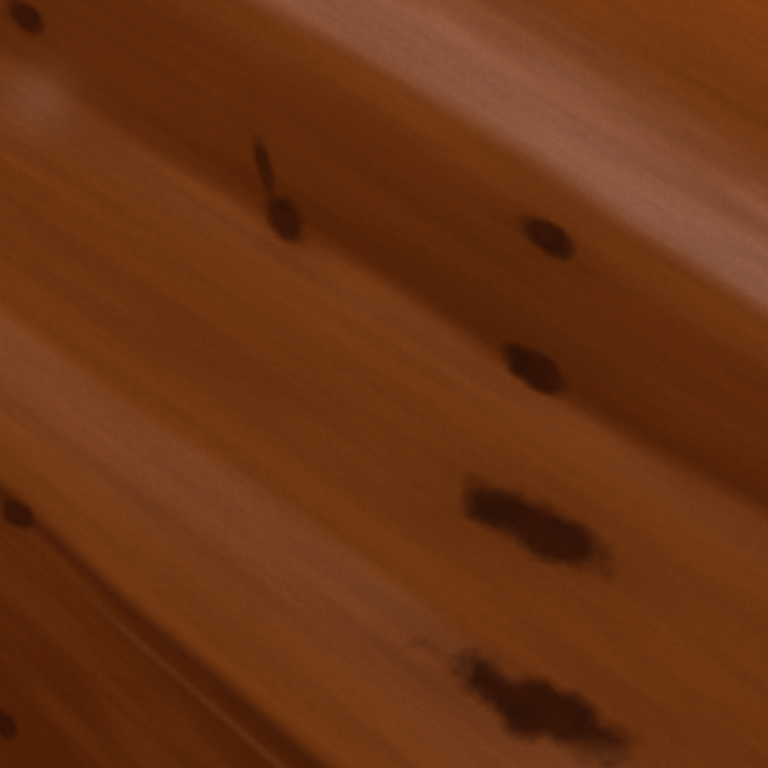
This texture is drawn by a WebGL 1 fragment shader. Its source:

```glsl
precision highp float;
uniform vec2 u_resolution;

float hash(vec2 p) {
  vec3 q = fract(vec3(p.xyx) * 0.1031);
  q += dot(q, q.yzx + 33.33);
  return fract((q.x + q.y) * q.z);
}

float noise(vec2 p) {
  vec2 i = floor(p), f = fract(p);
  f = f * f * (3.0 - 2.0 * f);
  return mix(mix(hash(i), hash(i + vec2(1, 0)), f.x),
             mix(hash(i + vec2(0, 1)), hash(i + vec2(1, 1)), f.x), f.y);
}

float fbm(vec2 p) {
  float sum = 0.0, amp = 0.5;
  for (int i = 0; i < 4; i++) {
    sum += amp * noise(p);
    p = p * 2.03 + 17.3;
    amp *= 0.5;
  }
  return sum / 0.9375;
}

float ridge(float v, float center, float width) {
  float t = (v - center) / width;
  return exp(-t * t);
}

// Grain lines fan out: lane is where a line meets the left side
float laneAt(vec2 p) {
  float c = p.y - 0.6 * p.x;
  return c < 0.0 ? c : 2.0 * c / (1.0 + sqrt(1.0 + 2.6 * p.x * c));
}

vec2 onLane(float x, float lane) {
  float m = max(lane, 0.0);
  return vec2(x, lane + (0.6 + 0.65 * m * m) * x);
}

// x: soft core, y: wide halo
vec2 knot(vec2 p, vec2 center, vec2 size, float angle) {
  vec2 d = p - center;
  float c = cos(angle), s = sin(angle);
  vec2 q = vec2(c * d.x + s * d.y, c * d.y - s * d.x) / size;
  float r = length(q) + 0.9 * (fbm(p * 24.0) - 0.5);
  return vec2(1.0 - smoothstep(0.55, 1.25, r), exp(-0.45 * dot(q, q)));
}

void main() {
  vec2 p = gl_FragCoord.xy / u_resolution;
  p.y = 1.0 - p.y;
  float lane = laneAt(p);
  float w = lane + 0.022 * (noise(vec2(p.x * 6.0, lane * 4.0 + 9.0)) - 0.5);
  float cloud = fbm(vec2(p.x * 3.0, lane * 9.0) + 4.0);
  float streak = fbm(vec2(p.x * 4.0, lane * 55.0) + 20.0);

  vec3 amber = vec3(0.43, 0.21, 0.07);
  vec3 umber = vec3(0.36, 0.16, 0.04);
  vec3 tan1 = vec3(0.47, 0.26, 0.14);
  vec3 sheen = vec3(0.54, 0.34, 0.25);
  vec3 shade = vec3(0.30, 0.12, 0.02);

  // Dark plank between two amber ones
  vec3 col = mix(umber, amber, smoothstep(0.055, 0.09, w));
  col = mix(amber, col, smoothstep(-0.19, -0.08, w));
  col = mix(col, shade, 0.7 * ridge(w, 0.045, 0.03) * smoothstep(0.1, 0.4, p.x));
  col = mix(col, tan1, 0.3 * ridge(w, 0.11, 0.035));
  col = mix(col, umber, 0.5 * ridge(w, 0.27, 0.07) * smoothstep(0.35, 0.7, cloud));

  // Glossy band and warm corner at the upper right
  float gloss = smoothstep(-0.43, -0.25, w + 0.12 * (cloud - 0.5));
  gloss *= 1.0 - smoothstep(-0.225, -0.18, w);
  col = mix(col, sheen, gloss * (0.75 + 0.3 * p.x));
  col = mix(col, vec3(0.53, 0.25, 0.08), smoothstep(-0.44, -0.6, w) * 0.0 + 0.8 * smoothstep(0.44, 0.6, -w));

  // Pale edge of the lower plank, then the dark seam and corner
  float edge = smoothstep(0.385, 0.42, w) * (1.0 - smoothstep(0.43, 0.62, w));
  col = mix(col, tan1, edge * (0.5 + 0.6 * cloud));
  col = mix(col, mix(umber, shade, smoothstep(0.35, 0.65, cloud)), smoothstep(0.61, 0.66, w));
  col = mix(col, vec3(0.24, 0.09, 0.03), 0.6 * ridge(w, 0.645, 0.012));
  col = mix(col, tan1, 0.35 * ridge(w, 0.672, 0.006) * smoothstep(0.05, 0.2, p.x));
  col = mix(col, sheen, 0.5 * exp(-500.0 * dot(p - vec2(0.05, 0.13), p - vec2(0.05, 0.13))));

  // Branched knot on the seam
  vec2 knots = knot(p, onLane(0.37, 0.06), vec2(0.045, 0.023), 1.05);
  knots = max(knots, 0.7 * knot(p, onLane(0.345, 0.015), vec2(0.05, 0.012), 1.3));

  // Right column of knots, growing downward, and small ones at the left side
  for (int i = 0; i < 4; i++) {
    float n = float(i);
    float size = 0.035 + 0.1 * smoothstep(0.5, 3.0, n);
    vec2 center = onLane(0.69 + 0.03 * hash(vec2(n, 3.0)), 0.18 * n - 0.12);
    knots = max(knots, knot(p, center, size * vec2(1.0, 0.55 - 0.09 * n), 0.6 - 0.06 * n));
  }
  for (int i = 0; i < 3; i++) {
    float n = float(i);
    vec2 center = onLane(0.035 - 0.015 * n, n * (0.83 - 0.18 * n));
    knots = max(knots, knot(p, center, vec2(0.026, 0.017), 0.7));
  }
  col = mix(col, shade, 0.45 * knots.y);
  vec3 core = mix(vec3(0.14, 0.055, 0.025), vec3(0.24, 0.085, 0.025), fbm(p * 30.0 + 7.0));
  col = mix(col, core, 0.92 * knots.x);

  // Fine wood grain and faint speckle
  col *= 1.0 + 0.16 * (streak - 0.5) + 0.12 * (cloud - 0.5);
  col *= 1.0 + 0.05 * (noise(p * 230.0) - 0.5);
  gl_FragColor = vec4(col, 1.0);
}
```
